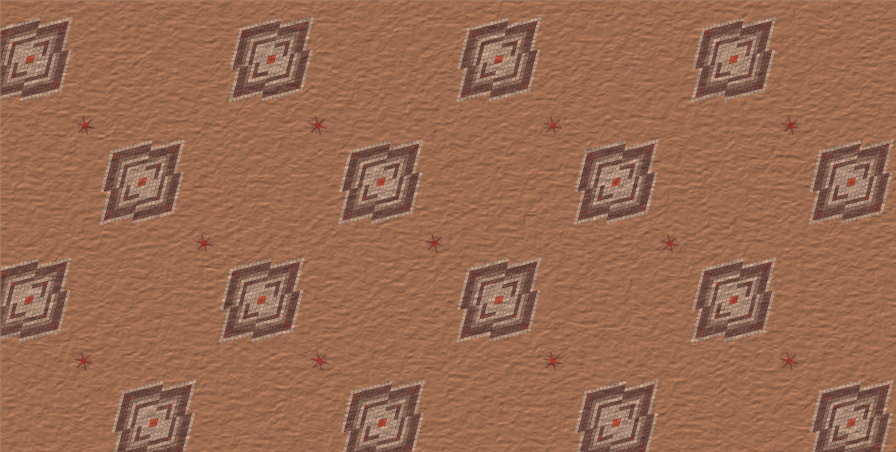
Write a Shadertoy shader that draws this pattern.

```glsl
// Leather ground with staggered beaded diamonds and small six-armed stars.

float hash(vec2 p) {
    p = fract(p * vec2(0.1031, 0.1137));
    p += dot(p, p.yx + 33.33);
    return fract((p.x + p.y) * p.x * 17.3);
}

float noise(vec2 p) {
    vec2 i = floor(p), f = fract(p);
    f = f * f * (3.0 - 2.0 * f);
    return mix(mix(hash(i), hash(i + vec2(1, 0)), f.x),
               mix(hash(i + vec2(0, 1)), hash(i + vec2(1, 1)), f.x), f.y);
}

// Wavy grain, longer across than down
float grain(vec2 p) {
    p += 3.0 * noise(p * 0.09 + 40.0);
    return noise(p * vec2(0.17, 0.32) + 90.0) + 0.5 * noise(p * vec2(0.38, 0.6) + 170.0);
}

// Stepped rings of round beads on a skewed lattice
vec3 beadDiamond(vec3 ground, vec2 d, float seed) {
    const float beadSize = 3.3;
    const mat2 skew = mat2(1.0, -0.25, -0.25, 1.0);
    vec2 lattice = inverse(skew) * d / beadSize;
    vec2 bead = floor(lattice) + 0.5;
    vec2 size = abs(bead);
    float ring = max(size.x, size.y) - (bead.x * bead.y > 0.0 ? 2.0 : 0.0);
    if (ring > 9.0) return ground;

    vec3 light = vec3(0.68, 0.55, 0.47), dark = vec3(0.43, 0.285, 0.25);
    vec3 col = light;
    bool inner = ring > 3.0 && ring < 4.0;
    bool outer = ring > 6.0 && ring < 8.0;
    if (inner || outer) col = dark;
    if (ring > 5.0 && ring < 6.0) col = vec3(0.53, 0.395, 0.335);

    // Red accents on the ring corners and in the centre
    if ((inner || outer) && abs(size.x - size.y) < 0.5) col = vec3(0.48, 0.24, 0.2);
    if (max(size.x, size.y) < 1.0) col = vec3(0.67, 0.28, 0.2);

    col *= 0.95 + 0.1 * hash(bead + 50.0 + seed * 7.0);
    float r = length(skew * (lattice - bead));
    return mix(col * 0.8, col * 1.02, smoothstep(0.56, 0.4, r));
}

vec3 star(vec3 ground, vec2 d) {
    float r = length(d);
    float angle = atan(d.y, d.x) + 0.25;
    float sector = 1.0472;
    float fold = mod(angle, sector) - 0.5 * sector;
    float arm = abs(sin(fold)) * r - 1.3 * (1.0 - r / 14.0);
    float mask = smoothstep(0.6, -0.4, arm) * smoothstep(9.0, 7.0, r);
    vec3 col = mix(ground, vec3(0.46, 0.23, 0.19), 0.75 * mask);
    // Dull dots between the arms
    float gap = mod(angle + 0.5 * sector, sector) - 0.5 * sector;
    float dotDist = length(r * vec2(cos(gap), sin(gap)) - vec2(5.5, 0.0));
    col = mix(col, vec3(0.48, 0.35, 0.29), 0.6 * smoothstep(1.6, 0.8, dotDist));
    return mix(col, vec3(0.6, 0.2, 0.16), smoothstep(3.0, 2.0, r));
}

// Layout units: 388 to the canvas height, y measured down
vec3 scene(vec2 p) {
    vec3 col = vec3(0.615, 0.42, 0.31);
    for (int row = 0; row < 4; row++) {
        for (int i = 0; i < 4; i++) {
            float r = float(row), odd = mod(r, 2.0);
            float n = 2.0 * float(i) + odd;
            vec2 home = vec2(25.0 + 100.8 * n, 51.0 + 103.3 * r + 2.0 * odd);

            // Uneven placing, strongest near the second column
            float wander = 8.0 * exp(-(n - 1.5) * (n - 1.5)) * cos(2.2 * r);
            vec2 d = p - home - vec2(wander, 0.0);
            if (max(abs(d.x), abs(d.y)) < 48.0) col = beadDiamond(col, d, n + 9.0 * r);

            vec2 starHome = vec2(home.x + 46.5, 108.0 + 101.0 * r);
            d = p - starHome - vec2(5.0 * hash(vec2(n, r) + 11.0) - 2.0, 0.0);
            if (dot(d, d) < 120.0) col = star(col, d);
        }
    }
    return col;
}

void mainImage(out vec4 fragColor, in vec2 fragCoord) {
    float unit = 388.0 / iResolution.y;
    vec2 p = vec2(fragCoord.x, iResolution.y - fragCoord.y) * unit;

    // Four samples per pixel smooth the bead edges
    vec3 col = vec3(0.0);
    for (int s = 0; s < 4; s++) {
        vec2 offset = vec2(s & 1, s >> 1) * 0.5 - 0.25;
        col += 0.25 * scene(p + offset * unit);
    }

    // Embossed leather lit from the upper left
    float relief = grain(p) - grain(p - vec2(0.7, 1.3));
    col *= 1.0 + 0.33 * relief;

    // Pale rim along the top and left
    float rim = smoothstep(1.6, 0.6, min(p.x, p.y));
    col = mix(col, vec3(0.66, 0.53, 0.45), 0.5 * rim);
    fragColor = vec4(col, 1.0);
}
```
